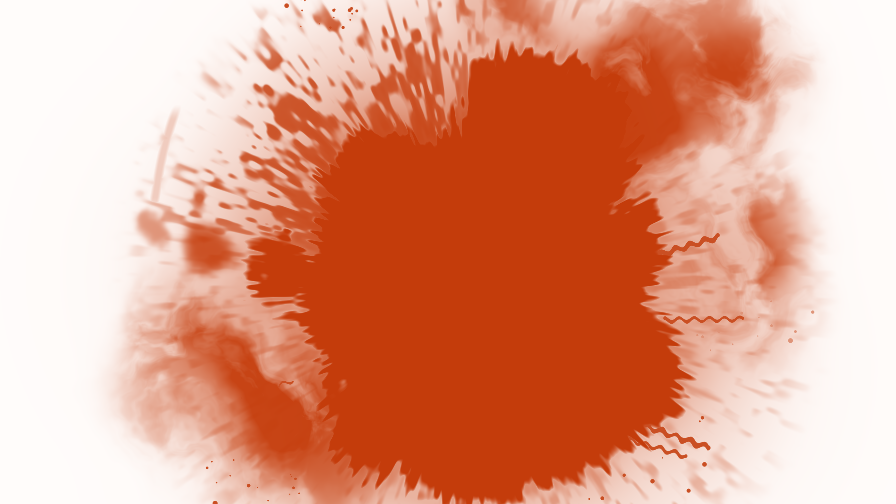
Give the GLSL for this background, as a Shadertoy shader.

```glsl
// A burst of rust-coloured powder on white: solid core, radial spray, soft clouds and droplets.
#define PAPER vec3(1.0, 0.988, 0.982)
#define INK vec3(0.77, 0.235, 0.043)
#define CENTRE vec2(0.94, 0.43)
#define SPRAY_DIR vec2(-0.64, 0.77)
#define SPRAY_REACH 0.68
#define EDGE_ROUGHNESS 0.075
#define TAU 6.2831853

float hash(vec2 p) {
    return fract(sin(dot(p, vec2(127.1, 311.7))) * 43758.5453);
}

// Value noise whose x axis repeats after the given number of cells.
float noise(vec2 p, float period) {
    vec2 i = floor(p), f = fract(p);
    f = f * f * (3.0 - 2.0 * f);
    float x0 = mod(i.x, period), x1 = mod(i.x + 1.0, period);
    return mix(mix(hash(vec2(x0, i.y)), hash(vec2(x1, i.y)), f.x),
               mix(hash(vec2(x0, i.y + 1.0)), hash(vec2(x1, i.y + 1.0)), f.x), f.y);
}

float fbm(vec2 p) {
    float sum = 0.0, amp = 0.53;
    for (int i = 0; i < 5; i++) {
        sum += amp * noise(p, 512.0);
        p = mat2(1.6, 1.2, -1.2, 1.6) * p + 7.3;
        amp *= 0.5;
    }
    return sum;
}

// Smooth union of a distance with one round lobe.
float addLobe(float d, vec2 p, vec2 c, float r) {
    float e = length(p - c) - r, k = 0.025;
    float h = max(k - abs(d - e), 0.0) / k;
    return min(d, e) - h * h * k * 0.25;
}

float coreDistance(vec2 p) {
    float d = length(p - vec2(0.938, 0.398)) - 0.347;
    d = addLobe(d, p, vec2(1.076, 0.699), 0.195);
    d = addLobe(d, p, vec2(1.192, 0.502), 0.130);
    d = addLobe(d, p, vec2(1.238, 0.271), 0.125);
    d = addLobe(d, p, vec2(1.088, 0.201), 0.160);
    d = addLobe(d, p, vec2(0.926, 0.201), 0.215);
    d = addLobe(d, p, vec2(0.787, 0.178), 0.155);
    d = addLobe(d, p, vec2(0.567, 0.456), 0.070);
    return addLobe(d, p, vec2(0.787, 0.618), 0.137);
}

float puff(vec2 p, vec2 c, float r) {
    vec2 q = (p - c) / r;
    return exp(-dot(q, q) * dot(q, q));
}

// Wavy thread of ink from a to b, with beads along it.
float tendril(vec2 p, vec2 a, vec2 b, float width) {
    vec2 ab = b - a;
    float t = clamp(dot(p - a, ab) / dot(ab, ab), 0.0, 1.0);
    vec2 side = normalize(vec2(-ab.y, ab.x));
    float s = t * length(ab);
    float d = length(p - a - ab * t - side * 0.004 * sin(s * 210.0 + a.y * 40.0));
    float w = width * (0.65 + 0.5 * noise(vec2(s * 90.0, a.y * 50.0), 512.0));
    return 1.0 - smoothstep(w - 0.0015, w + 0.0015, d);
}

// Droplets strewn around c within the given spread.
float splatter(vec2 p, vec2 c, vec2 spread, float seed) {
    float ink = 0.0;
    for (int i = 0; i < 16; i++) {
        vec2 id = vec2(float(i), seed);
        vec2 o = vec2(hash(id), hash(id + 31.7)) * 2.0 - 1.0;
        float r = mix(0.0015, 0.0055, pow(hash(id + 5.3), 2.0));
        ink = max(ink, 1.0 - smoothstep(r - 0.0012, r + 0.0012, length(p - c - o * spread)));
    }
    return ink;
}

void mainImage(out vec4 fragColor, in vec2 fragCoord) {
    vec2 p = fragCoord / iResolution.y;
    vec2 v = p - CENTRE;
    float r = length(v), turn = atan(v.y, v.x) / TAU + 0.5;
    vec2 warp = vec2(fbm(p * 5.0), fbm(p * 5.0 + 40.0)) - 0.5;
    float d = coreDistance(p), outside = max(d, 0.0);

    // Radial streaks, fine and coarse.
    float fine = noise(vec2(turn * 320.0, r * 34.0 + 3.0 * warp.x), 320.0);
    float coarse = noise(vec2(turn * 140.0, r * 16.0), 140.0);
    float streak = mix(fine, coarse, 0.4);

    // Clouds of powder.
    vec2 q = p + warp * 0.14;
    float cloud = 0.50 * puff(q, vec2(1.37, 0.93), 0.19) + 0.30 * puff(q, vec2(1.48, 0.83), 0.14)
                + 0.45 * puff(q, vec2(1.49, 0.57), 0.13) + 0.36 * puff(q, vec2(1.42, 0.42), 0.16)
                + 0.60 * puff(q, vec2(1.00, 0.98), 0.10) + 0.65 * puff(q, vec2(1.21, 0.82), 0.12)
                + 0.50 * puff(q, vec2(1.27, 0.68), 0.12) + 0.42 * puff(q, vec2(0.43, 0.24), 0.18)
                + 0.60 * puff(q, vec2(0.62, 0.15), 0.14) + 0.40 * puff(q, vec2(0.54, 0.31), 0.13)
                + 0.30 * puff(q, vec2(0.36, 0.38), 0.09);
    cloud *= mix(0.35, 1.25, smoothstep(0.3, 0.68, fbm(p * 9.0 + warp * 3.0)));
    cloud += 0.85 * puff(q, vec2(0.43, 0.484), 0.043) + 0.5 * puff(q, vec2(0.325, 0.52), 0.028);

    // Dashed spray fanning to the upper left, and faint dust all around.
    float fan = smoothstep(0.66, 0.90, dot(v / max(r, 0.001), SPRAY_DIR));
    float density = 1.0 - smoothstep(0.32, SPRAY_REACH, r);
    float fade = 1.0 - smoothstep(SPRAY_REACH - 0.12, SPRAY_REACH + 0.06, r);
    float marks = fan * fade * smoothstep(0.0, 0.22, streak - 0.66 + 0.36 * density);
    float dust = fade * smoothstep(0.48, 0.85, streak) * 0.32;
    float haze = 0.33 * exp(-10.0 * outside) + 0.22 * fan * fade * density + 0.05 * fade;

    // Core with a frayed edge.
    float frayed = d + (streak - 0.5) * EDGE_ROUGHNESS + warp.y * 0.08;
    float core = 1.0 - smoothstep(-0.012, 0.018, frayed);

    // Threads, droplets and a pale curved scratch.
    float threads = tendril(p, vec2(1.31, 0.495), vec2(1.425, 0.530), 0.006);
    threads = max(threads, tendril(p, vec2(1.32, 0.365), vec2(1.473, 0.367), 0.0045));
    threads = max(threads, tendril(p, vec2(1.25, 0.165), vec2(1.405, 0.112), 0.006));
    threads = max(threads, tendril(p, vec2(1.24, 0.130), vec2(1.36, 0.095), 0.004));
    threads = max(threads, tendril(p, vec2(0.48, 0.207), vec2(0.58, 0.245), 0.003));
    float drops = splatter(p, vec2(0.64, 0.975), vec2(0.08, 0.03), 1.0);
    drops = max(drops, splatter(p, vec2(1.28, 0.10), vec2(0.13, 0.09), 2.0));
    drops = max(drops, splatter(p, vec2(0.53, 0.04), vec2(0.12, 0.05), 3.0));
    drops = max(drops, splatter(p, vec2(1.50, 0.36), vec2(0.12, 0.06), 4.0) * 0.6);
    float bend = p.x - 0.305 - 0.16 * (p.y - 0.59) - 0.8 * pow(max(p.y - 0.65, 0.0), 2.0);
    float scratch = (1.0 - smoothstep(0.003, 0.014, abs(bend)))
                  * smoothstep(0.57, 0.61, p.y) * (1.0 - smoothstep(0.76, 0.80, p.y));

    float ink = 1.0 - (1.0 - clamp(cloud, 0.0, 0.95)) * (1.0 - haze) * (1.0 - 0.75 * marks) * (1.0 - dust);
    ink = max(max(ink, 0.25 * scratch), max(core, 0.9 * max(threads, drops)));
    fragColor = vec4(mix(PAPER, INK, clamp(ink, 0.0, 1.0)), 1.0);
}
```
